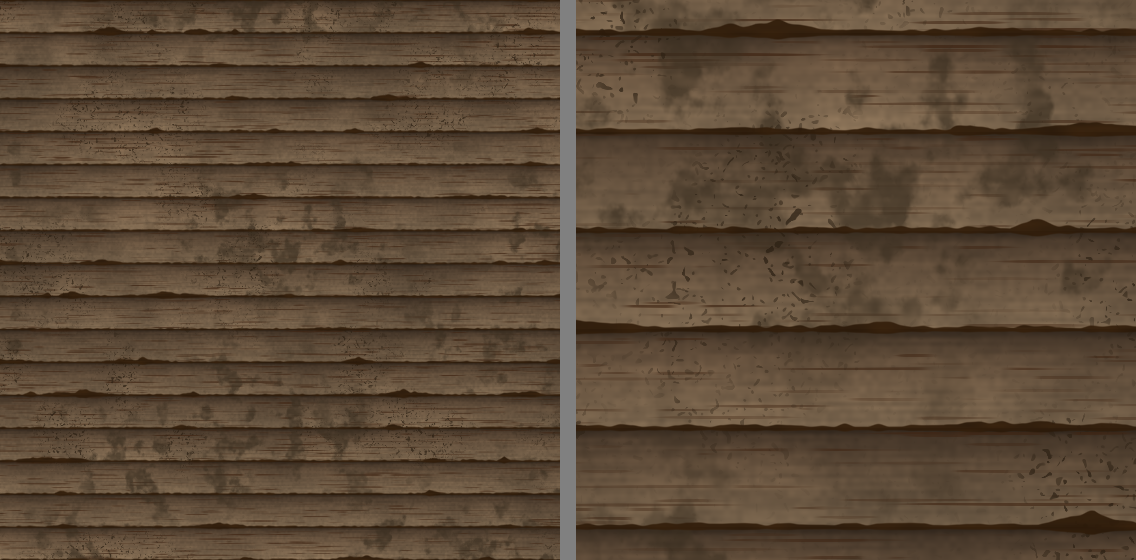
Left: the whole. Right: its middle third, enlarged.
This texture is drawn by a Shadertoy shader. Its source:

```glsl
float hash(vec2 p) {
    vec3 q = fract(p.xyx * 0.1031);
    q += dot(q, q.yzx + 33.33);
    return fract((q.x + q.y) * q.z);
}

float noise(vec2 p) {
    vec2 i = floor(p), f = fract(p);
    f = f * f * (3.0 - 2.0 * f);
    return mix(mix(hash(i), hash(i + vec2(1, 0)), f.x),
               mix(hash(i + vec2(0, 1)), hash(i + vec2(1, 1)), f.x), f.y);
}

float fbm(vec2 p) {
    float sum = 0.0, amp = 0.5;
    for (int i = 0; i < 5; i++) {
        sum += amp * noise(p);
        p = mat2(1.6, 1.2, -1.2, 1.6) * p + 17.3;
        amp *= 0.5;
    }
    return sum;
}

// Thin tapered grain cracks, one candidate per cell
float streaks(vec2 uv, float columns, float pixel) {
    float row = floor(uv.y * 187.0);
    float x = uv.x * columns + 9.0 * hash(vec2(row, columns));
    vec2 id = vec2(floor(x) + columns * 31.0, row);
    vec2 q = vec2(fract(x), fract(uv.y * 187.0)) - 0.5;
    float halfLength = mix(0.12, 0.49, hash(id + 3.1));
    float taper = clamp(1.0 - abs(q.x) / halfLength, 0.0, 1.0);
    float dy = abs(q.y + 0.3 * (hash(id + 7.7) - 0.5));
    float cover = 1.0 - smoothstep(0.0, 110.0 * pixel, dy - 0.14 * sqrt(taper));
    float broken = smoothstep(0.15, 0.6, noise(vec2(uv.x * 45.0, row + columns)));
    return cover * broken * smoothstep(0.0, 0.4, taper)
         * step(0.5, hash(id)) * mix(0.2, 1.0, hash(id + 5.3));
}

// Irregular pits scattered on a jittered grid
float specks(vec2 uv, float density, float pixel) {
    vec2 p = uv * density + 1.1 * vec2(noise(uv * 190.0), noise(uv * 190.0 + 50.0));
    vec2 id = floor(p);
    vec2 q = fract(p) - 0.5 - 0.4 * (vec2(hash(id), hash(id + 9.2)) - 0.5);
    float radius = mix(0.06, 0.27, hash(id + 4.6));
    float aa = density * pixel;
    return (1.0 - smoothstep(-0.5 * aa, 0.7 * aa, length(q) - radius)) * step(0.62, hash(id + 2.4));
}

// Height of the splintered notches along one board edge
float chips(float x, float edge) {
    float height = 0.0;
    for (int layer = 0; layer < 2; layer++) {
        float cells = layer == 0 ? 5.0 : 14.0;
        float s = x * cells + hash(vec2(edge, cells));
        vec2 id = vec2(floor(s) + cells * 7.0, edge);
        float center = mix(0.4, 0.6, hash(id));
        float halfWidth = mix(0.14, 0.36, hash(id + 6.5));
        float d = clamp((fract(s) - center) / halfWidth, -1.0, 1.0);
        float lean = hash(id + 2.7) - 0.5;
        float profile = 1.0 - abs(d + lean * (1.0 - d * d));
        float size = (layer == 0 ? 0.2 : 0.13) * mix(0.35, 1.0, hash(id + 1.9)) * step(0.78, hash(id + 8.4));
        height = max(height, size * pow(profile, 0.8) * (0.4 + 0.9 * noise(vec2(x * 90.0, edge))));
    }
    return height;
}

void mainImage(out vec4 fragColor, in vec2 fragCoord) {
    vec2 uv = fragCoord / iResolution.xy;
    float pixel = 1.0 / iResolution.y;
    float y = uv.y * 17.0;
    float board = floor(y), f = fract(y);

    // Boards brighten toward the lower lip, shaded under the one above
    vec3 color = mix(vec3(0.475, 0.395, 0.303), vec3(0.345, 0.268, 0.2), f);
    color *= 1.0 - 0.2 * smoothstep(0.6, 1.0, f) - 0.2 * smoothstep(0.88, 1.0, f);
    color *= 0.97 + 0.06 * hash(vec2(board, 4.0));

    // Fibres, mottling and broad weathering
    vec2 wood = uv + vec2(board * 3.7, 0.0);
    color *= 1.0 + 0.12 * (noise(wood * vec2(18.0, 420.0)) - 0.5);
    color *= 1.0 + 0.10 * (noise(uv * 260.0) - 0.5);
    color *= 1.0 + 0.28 * (fbm(uv * 16.0 + 5.0) - 0.5);
    color *= 1.0 + 0.32 * (fbm(uv * 4.0 + 12.0) - 0.5);

    // Reddish cracks
    float crack = max(streaks(uv, 4.0, pixel), 0.8 * streaks(uv + vec2(0.07, 0.0023), 8.0, pixel));
    color = mix(color, vec3(0.25, 0.145, 0.075), 0.72 * crack);

    // Grainy grey smudges and clustered pits
    float patches = smoothstep(0.45, 0.65, fbm(uv * 5.0 + 31.0));
    float smudge = smoothstep(0.5, 0.68, fbm(uv * vec2(38.0, 34.0) + 80.0));
    smudge *= 0.55 + 0.8 * noise(uv * 170.0 + 7.0);
    color = mix(color, vec3(0.225, 0.18, 0.125), min(smudge * (0.12 + 0.5 * patches), 0.65));
    float cluster = smoothstep(0.5, 0.72, fbm(uv * 9.0 + 63.0));
    float pits = specks(uv, 125.0, pixel) * cluster;
    pits = max(pits, 0.6 * specks(uv + 0.37, 200.0, pixel) * (0.15 + cluster));
    color = mix(color, vec3(0.17, 0.125, 0.075), 0.72 * min(pits, 1.0));

    // Ragged dark gap and notches around the nearest edge
    float edge = floor(y + 0.5), d = y - edge;
    float chip = chips(uv.x, edge);
    float rough = 0.035 * noise(vec2(uv.x * 150.0, edge * 5.0));
    float top = 0.012 + rough + 0.8 * chip;
    float bottom = -0.018 - 0.4 * rough - 0.3 * chip;
    float aa = 17.0 * pixel;
    float gap = smoothstep(bottom - aa, bottom + aa, d) * (1.0 - smoothstep(top - aa, top + aa, d));
    vec3 gapColor = vec3(0.185, 0.11, 0.04) * (0.9 + 0.25 * noise(uv * vec2(60.0, 300.0)));
    color = mix(color, gapColor, 0.95 * gap);

    fragColor = vec4(color, 1.0);
}
```
